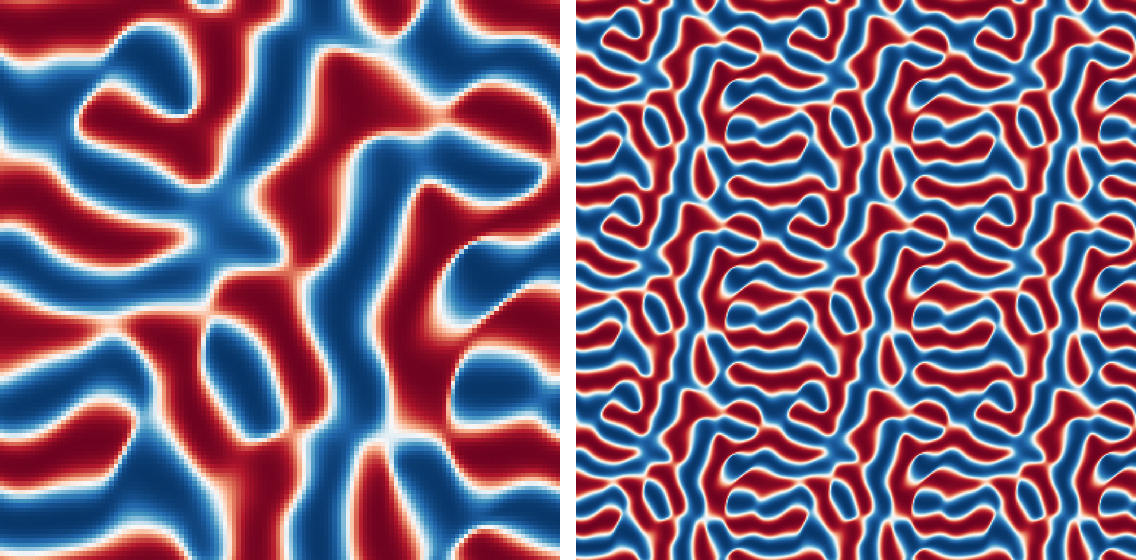
Left: one tile. Right: repeated 3 by 3.
Reproduce this pattern procedurally as a Shadertoy shader.

```glsl
// Seamless labyrinth of winding red and blue bands with pale rims, on a coarse sample grid.

const float TAU = 6.2831853;
const float SAMPLES = 128.0;     // square samples across the canvas
const float CELLS = 6.0;         // wavelet cells across the canvas
const float BANDS = 4.9;         // red-blue periods across the canvas
const float TURN_JITTER = 1.0;   // random turn of each wavelet, radians
const float MEAN_TURN = 0.85;    // average wave direction, radians
const vec2 TURN_SWING = vec2(0.9, 0.4); // slow drift of direction over x and y
const float SOFTNESS = 0.3;      // fading where wavelets cancel out
const float GAIN = 1.75;         // steepness of the rims
const float PEAK = 1.05;         // level reached inside the bands

const int STOPS = 11;
const vec3 RAMP[STOPS] = vec3[STOPS](
    vec3(0.02, 0.19, 0.38), vec3(0.13, 0.40, 0.67), vec3(0.26, 0.58, 0.76),
    vec3(0.57, 0.77, 0.87), vec3(0.82, 0.90, 0.94), vec3(0.97, 0.97, 0.97),
    vec3(0.99, 0.86, 0.78), vec3(0.96, 0.65, 0.51), vec3(0.84, 0.38, 0.30),
    vec3(0.70, 0.09, 0.17), vec3(0.40, 0.00, 0.12));

// Four random values in 0..1 per cell
vec4 hash4(vec2 cell) {
    vec4 p = fract(cell.xyxy * vec4(0.1031, 0.1030, 0.0973, 0.1099) + 0.37);
    p += dot(p, p.wzxy + 33.33);
    return fract((p.xxyz + p.yzzw) * p.zywx);
}

// Preferred wave direction, periodic over the canvas
float waveAngle(vec2 uv) {
    return MEAN_TURN + TURN_SWING.x * cos(TAU * (uv.x - 0.05))
                     + TURN_SWING.y * sin(TAU * uv.y);
}

// Sum of wrapped cellular wavelets, levelled by its own amplitude
float labyrinth(vec2 uv) {
    vec2 p = uv * CELLS;
    vec2 base = floor(p);
    vec2 wave = vec2(0.0);
    for (int j = -2; j <= 2; j++) {
        for (int i = -2; i <= 2; i++) {
            vec2 cell = base + vec2(i, j);
            vec4 rnd = hash4(mod(cell, CELLS));
            vec2 center = cell + rnd.xy;
            vec2 offset = p - center;
            float window = max(0.0, 1.0 - 0.25 * dot(offset, offset));
            float angle = waveAngle(center / CELLS) + TURN_JITTER * (2.0 * rnd.z - 1.0);
            vec2 direction = vec2(cos(angle), sin(angle));
            float phase = TAU * (rnd.w + BANDS / CELLS * dot(direction, offset));
            wave += window * window * window * vec2(cos(phase), sin(phase));
        }
    }
    return wave.x / sqrt(dot(wave, wave) + SOFTNESS);
}

// Blue through white to red for t in 0..1
vec3 ramp(float t) {
    float x = clamp(t, 0.0, 1.0) * float(STOPS - 1);
    int k = min(int(x), STOPS - 2);
    return mix(RAMP[k], RAMP[k + 1], x - float(k));
}

void mainImage(out vec4 fragColor, in vec2 fragCoord) {
    vec2 uv = fragCoord / iResolution.xy;
    vec2 sampleUv = (floor(uv * SAMPLES) + 0.5) / SAMPLES;
    float level = PEAK * tanh(GAIN * labyrinth(sampleUv));
    fragColor = vec4(ramp(0.5 + 0.5 * level), 1.0);
}
```
